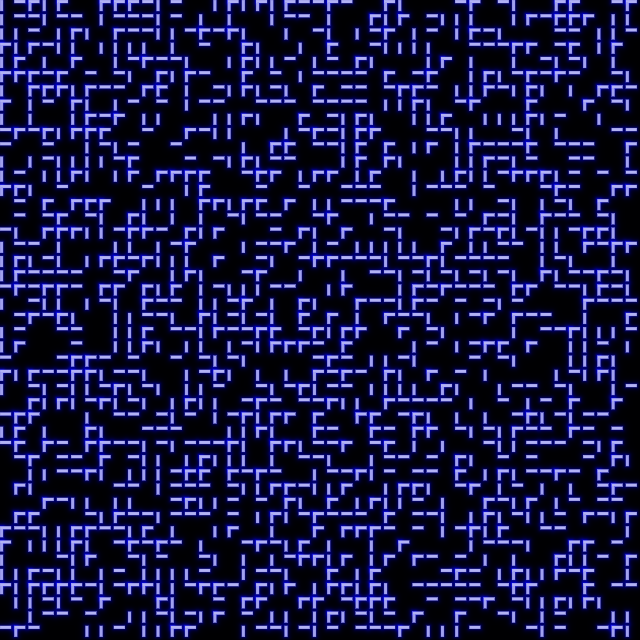
Give the GLSL for this pattern, as a three.js fragment shader.

```glsl
// Random maze of glowing pale blue dashes on a black 45 by 45 grid.
varying vec2 vUv;

float hash(vec2 p) {
  vec3 q = fract(p.xyx * vec3(0.1031, 0.1030, 0.0973));
  q += dot(q, q.yzx + 33.33);
  return fract((q.x + q.y) * q.z);
}

// Signed distance to a box spanning from the origin to size.
float boxDistance(vec2 p, vec2 size) {
  vec2 d = abs(p - 0.5 * size) - 0.5 * size;
  return length(max(d, 0.0)) + min(max(d.x, d.y), 0.0);
}

void main() {
  // Cells are counted from the top left corner.
  vec2 grid = vec2(vUv.x, 1.0 - vUv.y) * 45.0;
  vec2 home = floor(grid);
  vec3 ink = vec3(0.0);
  float cover = 0.0;
  float glow = 0.008;

  // Each cell may hold a dash along its top, its left side, or both.
  for (int y = -1; y <= 1; y++) {
    for (int x = -1; x <= 1; x++) {
      vec2 cell = home + vec2(float(x), float(y));
      if (min(cell.x, cell.y) < 0.0 || max(cell.x, cell.y) > 44.0) continue;
      vec2 local = grid - cell;
      for (int side = 0; side < 2; side++) {
        float upright = float(side);
        if (hash(cell + 17.0 + 71.0 * upright) > 0.44) continue;
        vec2 size = mix(vec2(0.78, 0.22), vec2(0.22, 0.78), upright);
        float d = boxDistance(local, size);

        // Soft halo, summed so that joints burn brighter.
        glow += 0.42 * exp(-7.5 * max(d, 0.0));

        // Dash body; upright dashes are slightly deeper in colour.
        float body = 1.0 - smoothstep(-0.05, 0.05, d);
        vec3 tint = mix(vec3(0.70, 0.70, 0.96), vec3(0.63, 0.63, 0.94), upright);
        if (body > cover) {
          cover = body;
          ink = tint;
        }
      }
    }
  }

  vec3 halo = vec3(0.0, 0.0, min(glow, 0.9));
  gl_FragColor = vec4(mix(halo, ink, cover), 1.0);
}
```
